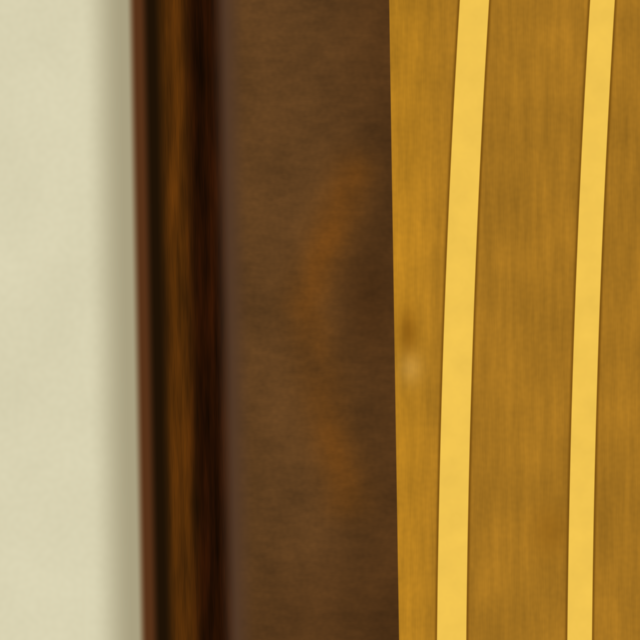
Give the GLSL for this texture, as a WebGL 2 fragment shader.

```glsl
#version 300 es
precision highp float;
// Pale wall, moulded dark wooden frame and a golden wood panel with two curved inlays.
uniform vec2 u_resolution;
out vec4 fragColor;

const vec3 WALL = vec3(0.850, 0.825, 0.695);
const vec3 WALL_SHADE = vec3(0.665, 0.630, 0.505);
const vec3 RIM = vec3(0.345, 0.195, 0.095);
const vec3 GROOVE = vec3(0.120, 0.070, 0.020);
const vec3 BEAD = vec3(0.320, 0.175, 0.035);
const vec3 HOLLOW = vec3(0.140, 0.058, 0.012);
const vec3 BEVEL = vec3(0.325, 0.225, 0.155);
const vec3 FRAME = vec3(0.375, 0.250, 0.125);
const vec3 FRAME_DARK = vec3(0.270, 0.165, 0.070);
const vec3 FRAME_WARM = vec3(0.440, 0.260, 0.075);
const vec3 PANEL = vec3(0.645, 0.450, 0.130);
const vec3 PANEL_GOLD = vec3(0.700, 0.490, 0.125);
const vec3 PANEL_DARK = vec3(0.490, 0.300, 0.045);
const vec3 INLAY = vec3(0.945, 0.770, 0.315);
const vec3 INLAY_LINE = vec3(0.420, 0.270, 0.050);

const float FRAME_LEAN = 0.018;   // sideways drift of the moulding, top to bottom
const float INLAY_START = 0.7057; // centre of the first inlay at the bottom
const float INLAY_GAP = 0.2000;
const float INLAY_HALF = 0.0228;
const float INLAY_THINNING = 0.0036;
const float SOFT = 0.0016;

vec2 gradient(vec2 cell) {
    vec3 p = fract(cell.xyx * vec3(0.1031, 0.1030, 0.0973));
    p += dot(p, p.yzx + 33.33);
    float angle = 6.2832 * fract((p.x + p.y) * p.z);
    return vec2(cos(angle), sin(angle));
}

float noise(vec2 p) {
    vec2 i = floor(p), f = fract(p);
    vec2 u = f * f * f * (f * (f * 6.0 - 15.0) + 10.0);
    float a = dot(gradient(i), f);
    float b = dot(gradient(i + vec2(1, 0)), f - vec2(1, 0));
    float c = dot(gradient(i + vec2(0, 1)), f - vec2(0, 1));
    float d = dot(gradient(i + vec2(1, 1)), f - vec2(1, 1));
    return mix(mix(a, b, u.x), mix(c, d, u.x), u.y);
}

float fbm(vec2 p) {
    float sum = 0.0, gain = 1.0;
    for (int i = 0; i < 4; i++) {
        sum += gain * noise(p);
        p = p * 2.03 + 17.3;
        gain *= 0.55;
    }
    return sum;
}

// Soft elliptical patch, 1 at its centre
float blot(vec2 p, vec2 centre, vec2 radius) {
    vec2 d = (p - centre) / radius;
    return exp(-dot(d, d));
}

float segment(vec2 p, vec2 a, vec2 b) {
    vec2 ab = b - a;
    return length(p - a - ab * clamp(dot(p - a, ab) / dot(ab, ab), 0.0, 1.0));
}

vec3 wallAndMoulding(vec2 p) {
    float s = p.x - FRAME_LEAN * (1.0 - p.y);
    vec3 c = WALL + 0.018 * fbm(p * 6.0) + 0.010 * noise(p * 90.0);
    c = mix(c, WALL_SHADE, smoothstep(0.125, 0.192, s));
    c = mix(c, RIM, smoothstep(0.197, 0.213, s));
    c = mix(c, GROOVE, smoothstep(0.217, 0.234, s));
    float streak = fbm(vec2(s * 60.0, p.y * 5.0));
    c = mix(c, BEAD * (1.0 + 0.35 * streak), smoothstep(0.238, 0.262, s));
    return mix(c, HOLLOW * (1.0 + 0.6 * streak), smoothstep(0.275, 0.305, s));
}

vec3 frameFace(vec2 p) {
    float cloud = fbm(p * vec2(9.0, 7.0));
    vec3 c = mix(FRAME, FRAME_DARK, smoothstep(0.46, 0.64, p.x) * 0.55);
    c = mix(c, FRAME_DARK, 0.65 * blot(p, vec2(0.575, 0.53), vec2(0.045, 0.10)));
    c = mix(c, FRAME_DARK, 0.40 * blot(p, vec2(0.50, 0.02), vec2(0.16, 0.11)));
    // Warm figure running down the face
    float vein = min(segment(p, vec2(0.555, 0.73), vec2(0.475, 0.52)),
                     segment(p, vec2(0.475, 0.52), vec2(0.545, 0.22)));
    c = mix(c, FRAME_WARM, 0.62 * exp(-pow(vein / 0.035, 2.0)) * (0.9 + 0.5 * cloud));
    c *= 1.0 + 0.13 * cloud + 0.07 * fbm(p * vec2(25.0, 65.0)) + 0.05 * noise(p * 130.0);
    float s = p.x - FRAME_LEAN * (1.0 - p.y);
    return mix(BEVEL, c, smoothstep(0.345, 0.385, s));
}

vec3 panel(vec2 p) {
    float grain = fbm(p * vec2(65.0, 6.0));
    vec3 c = mix(PANEL_GOLD, PANEL, smoothstep(0.62, 0.74, p.x));
    c *= 1.0 + 0.08 * grain + 0.08 * fbm(p * 7.0) + 0.035 * noise(p * 120.0);
    c = mix(c, PANEL_DARK, 0.55 * blot(p, vec2(0.638, 0.48), vec2(0.014, 0.035)));
    c = mix(c, PANEL_DARK, 0.30 * blot(p, vec2(0.86, 0.17), vec2(0.03, 0.04)));
    c += 0.10 * blot(p, vec2(0.642, 0.425), vec2(0.018, 0.025));
    // Curved inlays with thin dark seams
    for (int i = 0; i < 2; i++) {
        float k = float(i);
        float centre = INLAY_START + INLAY_GAP * k + p.y * (0.0095 + 0.0262 * p.y);
        float d = abs(p.x - centre) - INLAY_HALF + INLAY_THINNING * k;
        c = mix(c, INLAY_LINE, 0.60 * exp(-pow((d - 0.0015) / 0.0025, 2.0)));
        vec3 fill = INLAY * (1.0 + 0.025 * fbm(p * 22.0));
        c = mix(fill, c, smoothstep(-SOFT, SOFT, d));
    }
    return c;
}

void main() {
    vec2 p = gl_FragCoord.xy / u_resolution;
    float s = p.x - FRAME_LEAN * (1.0 - p.y);
    vec3 c = mix(wallAndMoulding(p), frameFace(p), smoothstep(0.325, 0.355, s));
    float panelEdge = 0.6235 - 0.0155 * p.y;
    c = mix(c, panel(p), smoothstep(-SOFT, SOFT, p.x - panelEdge));
    fragColor = vec4(clamp(c, 0.0, 1.0), 1.0);
}
```
